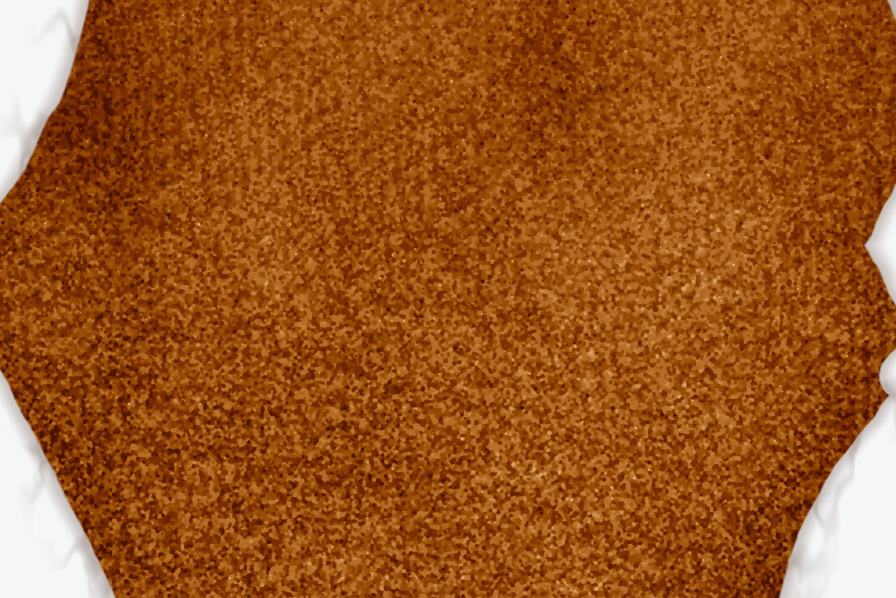
Reproduce this texture procedurally as a WebGL 2 fragment shader.

```glsl
#version 300 es
precision highp float;

uniform vec2 u_resolution;
out vec4 fragColor;

float hash(vec2 p) {
  return fract(sin(dot(p, vec2(127.1, 311.7))) * 43758.5453);
}

vec2 hash2(vec2 p) {
  return vec2(hash(p), hash(p + 57.3));
}

float valueNoise(vec2 p) {
  vec2 i = floor(p), f = fract(p);
  f = f * f * (3.0 - 2.0 * f);
  float low = mix(hash(i), hash(i + vec2(1, 0)), f.x);
  float high = mix(hash(i + vec2(0, 1)), hash(i + vec2(1, 1)), f.x);
  return mix(low, high, f.y);
}

float fbm(vec2 p) {
  float sum = 0.0, amp = 0.5;
  for (int k = 0; k < 4; k++) {
    sum += amp * valueNoise(p);
    p = mat2(1.6, 1.2, -1.2, 1.6) * p + 7.7;
    amp *= 0.5;
  }
  return sum / 0.9375;
}

// Softly blended cells, each with its own random tone
float grains(vec2 p, float sharpness) {
  vec2 cell = floor(p);
  float sum = 0.0, total = 0.0;
  for (int y = -1; y <= 1; y++) {
    for (int x = -1; x <= 1; x++) {
      vec2 id = cell + vec2(x, y);
      vec2 d = id + hash2(id) - p;
      float weight = exp(-sharpness * dot(d, d));
      sum += weight * hash(id + 19.4);
      total += weight;
    }
  }
  return sum / max(total, 1e-6);
}

// Sparse round spots; density is the share of cells that hold one
float specks(vec2 p, float density, float radius) {
  vec2 id = floor(p);
  vec2 centre = 0.3 + 0.4 * hash2(id);
  float present = step(hash(id + 83.1), density);
  float size = radius * (0.6 + 0.4 * hash(id + 31.9));
  return present * (1.0 - smoothstep(size * 0.4, size, length(fract(p) - centre)));
}

float blob(vec2 p, vec2 centre, vec2 size) {
  vec2 d = (p - centre) / size;
  return exp(-dot(d, d));
}

// Width of the sheet showing at each side, by height
float leftWidth(float y) {
  float d = 1.0 - y;
  return max(0.152 - 0.2 * d - 0.7 * d * d, 0.197 - 0.52 * y);
}

float rightWidth(float y) {
  float lower = 0.193 - 0.2 * y - y * y;
  float knob = 0.028 - 14.0 * (y - 0.375) * (y - 0.375);
  float flap = 0.05 - max((y - 0.59) * 0.5, (0.59 - y) * 0.52);
  float corner = 0.012 - 0.3 * (1.0 - y);
  return max(max(lower, knob), max(flap, corner));
}

// Large light and dark areas of the heap
float heapTone(vec2 p, float depth) {
  float tone = 0.46 + 0.34 * (fbm(p * vec2(5.0, 3.5) + 3.0) - 0.5);
  tone += 0.11 * blob(p, vec2(0.95, 0.38), vec2(0.42, 0.36));
  tone += 0.07 * blob(p, vec2(0.34, 0.22), vec2(0.18, 0.4));
  tone -= 0.14 * blob(p, vec2(0.18, 0.75), vec2(0.09, 0.1));
  tone -= 0.13 * blob(p, vec2(1.35, 0.82), vec2(0.06, 0.09));
  tone -= 0.12 * blob(p, vec2(0.9, 0.88), vec2(0.08, 0.16));
  tone -= 0.08 * blob(p, vec2(0.39, 0.45), vec2(0.03, 0.18));
  return tone - 0.13 * smoothstep(-0.16, 0.0, depth);
}

vec3 grainColor(float t) {
  vec3 c = mix(vec3(0.30, 0.07, 0.0), vec3(0.48, 0.18, 0.01), smoothstep(0.0, 0.28, t));
  c = mix(c, vec3(0.59, 0.30, 0.02), smoothstep(0.28, 0.5, t));
  c = mix(c, vec3(0.71, 0.43, 0.16), smoothstep(0.5, 0.73, t));
  return mix(c, vec3(0.87, 0.67, 0.43), smoothstep(0.76, 1.05, t));
}

vec3 sheetColor(vec2 p, float depth) {
  float crease = 1.0 - abs(2.0 * fbm(p * vec2(13.0, 7.0)) - 1.0);
  float folds = smoothstep(0.8, 1.0, crease) * (1.0 - smoothstep(0.02, 0.1, depth));
  float rim = 1.0 - smoothstep(0.0, 0.035, depth);
  float shade = clamp(0.75 * rim + 0.4 * folds, 0.0, 1.0);
  return mix(vec3(0.96, 0.97, 0.97), vec3(0.73, 0.69, 0.67), shade);
}

void main() {
  vec2 p = gl_FragCoord.xy / u_resolution.y;
  float aspect = u_resolution.x / u_resolution.y;
  float wobble = 0.016 * (fbm(p * 14.0) - 0.5);
  float depth = max(leftWidth(p.y) - p.x, rightWidth(p.y) - (aspect - p.x)) + wobble;

  // Granular heap, coarser in contrast toward the front
  float contrast = mix(0.72, 0.46, smoothstep(0.2, 0.95, p.y));
  float tone = heapTone(p, depth);
  tone += contrast * (grains(p * 165.0, 7.0) - 0.5);
  tone += 0.22 * (valueNoise(p * 85.0) - 0.5);
  tone -= 0.26 * specks(p * 90.0, 0.13, 0.42);
  tone += 0.3 * specks(p * 100.0 + 41.0, 0.05, 0.36);

  // Pale sheet around the heap
  float edge = max(0.003, 1.0 / u_resolution.y);
  float cover = smoothstep(-edge, edge, depth);
  fragColor = vec4(mix(grainColor(tone), sheetColor(p, depth), cover), 1.0);
}
```
